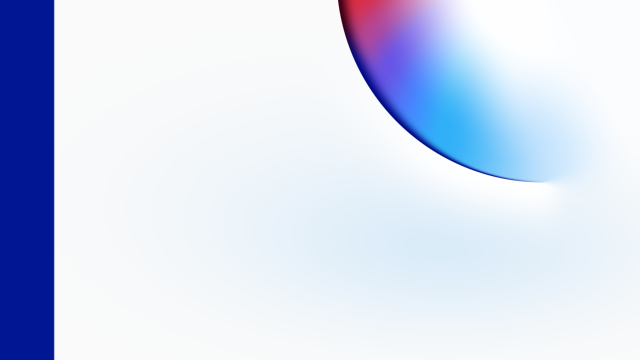
Give the GLSL for this background, as a Shadertoy shader.

```glsl
// Soft elliptical falloff
float blob(vec2 p, vec2 center, vec2 size) {
    vec2 q = (p - center) / size;
    return exp(-dot(q, q));
}

// Colour sweep around the disc, from the left (0) to the bottom (pi/2)
vec3 sweep(float a) {
    vec3 c = mix(vec3(0.86, 0.18, 0.27), vec3(0.69, 0.28, 0.60), smoothstep(0.12, 0.36, a));
    c = mix(c, vec3(0.41, 0.33, 0.90), smoothstep(0.32, 0.56, a));
    c = mix(c, vec3(0.27, 0.53, 1.00), smoothstep(0.54, 0.84, a));
    c = mix(c, vec3(0.19, 0.69, 0.97), smoothstep(0.76, 1.02, a));
    return mix(c, vec3(0.72, 0.87, 0.99), smoothstep(1.02, 1.62, a));
}

void mainImage(out vec4 fragColor, in vec2 fragCoord) {
    vec2 p = fragCoord / iResolution.y;
    float pixel = 1.0 / iResolution.y;

    // Pale backdrop with blue haze
    float haze = 0.8 * blob(p, vec2(1.29, 0.30), vec2(0.50, 0.20))
               + 0.4 * blob(p, vec2(0.95, 0.45), vec2(0.60, 0.30));
    vec3 color = vec3(0.982, 0.982, 0.981) - haze * vec3(0.12, 0.055, 0.004);

    // Disc coordinates: depth below the rim and angle from the left
    vec2 q = p - vec2(1.509, 1.067);
    float depth = 0.574 - length(q);
    float angle = atan(-q.y, -q.x);

    // White light spilling below the rim
    float spill = exp(-pow(min(depth, 0.0) / 0.10, 2.0));
    spill *= smoothstep(0.1, 1.2, angle) * (1.0 - smoothstep(-0.02, 0.10, q.x));
    color = mix(color, vec3(1.0), spill);

    // Disc interior fading to white towards its centre and open side
    vec3 disc = sweep(angle + max(depth - 0.05, 0.0));
    disc = mix(disc, vec3(0.995, 0.998, 1.0), smoothstep(0.08, 0.38, depth));
    disc = mix(disc, vec3(0.985, 0.99, 0.995), smoothstep(1.4, 2.1, angle));

    // Dark rim, thinning towards the tip
    vec3 rimColor = mix(vec3(0.24, 0.0, 0.08), vec3(0.0, 0.04, 0.52), smoothstep(0.2, 0.45, angle));
    float rimWidth = mix(0.026, 0.004, smoothstep(0.45, 1.4, angle));
    float rim = exp(-pow(max(depth, 0.0) / rimWidth, 2.0));
    disc = mix(disc, rimColor, rim * (1.0 - smoothstep(1.3, 1.6, angle)));

    // Crisp edge on the left, dissolving right of the tip
    float soft = 0.75 * pixel + 0.6 * max(q.x, 0.0);
    color = mix(color, disc, smoothstep(-soft, soft, depth));

    // Solid side bar
    float bar = 1.0 - smoothstep(-pixel, pixel, p.x - 0.1505);
    color = mix(color, vec3(0.005, 0.085, 0.575), bar);

    fragColor = vec4(color, 1.0);
}
```
